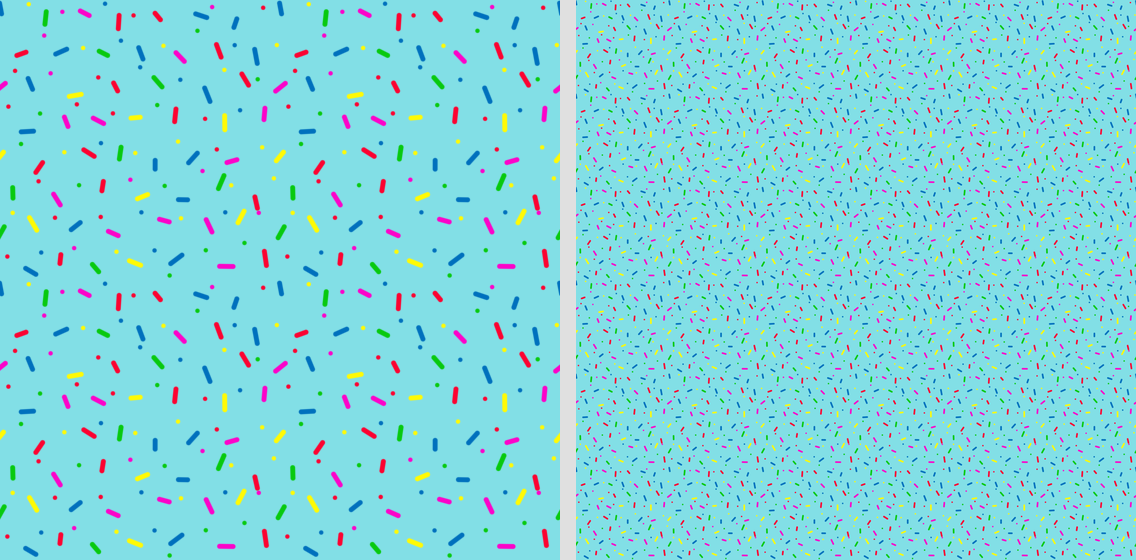
Left, the tile; right, the same tile 3 across and 3 down.
This pattern is drawn by a Shadertoy shader. Its source:

```glsl
const float TAU = 6.2831853;
const vec2 CELLS = vec2(7.0, 8.0);   // staggered cells in one tile

vec4 hash4(vec2 p) {
    vec4 h = fract(vec4(p.xyxy) * vec4(0.1031, 0.1030, 0.0973, 0.1099));
    h += dot(h, h.wzxy + 33.33);
    return fract((h.xxyz + h.yzzw) * h.zywx);
}

float capsule(vec2 p, vec2 halfAxis, float radius) {
    float t = clamp(dot(p, halfAxis) / dot(halfAxis, halfAxis), -1.0, 1.0);
    return length(p - halfAxis * t) - radius;
}

vec3 candyColor(vec2 id, float random) {
    vec3 candy[5] = vec3[5](
        vec3(0.00, 0.44, 0.74),   // blue
        vec3(0.99, 0.01, 0.79),   // magenta
        vec3(0.99, 0.01, 0.19),   // red
        vec3(1.00, 0.98, 0.02),   // yellow
        vec3(0.03, 0.79, 0.06));  // green
    // The regular part balances the shares, the random part breaks the rows
    return candy[int(mod(id.x + 2.0 * id.y + floor(random * 3.0), 5.0))];
}

// Smooth wrapping drift that loosens the lattice
vec2 drift(vec2 p) {
    return 0.018 * sin(TAU * (p.yx * vec2(2.0, 3.0) + p * vec2(1.0, 2.0)) + vec2(0.7, 2.1));
}

void mainImage(out vec4 fragColor, in vec2 fragCoord) {
    vec2 p = 2.0 * fragCoord / iResolution.xy;   // two tiles per side
    float soft = 1.7 / iResolution.y;
    vec3 color = vec3(0.51, 0.873, 0.902);

    for (int j = -1; j <= 1; j++) {
        float row = floor(p.y * CELLS.y) + float(j);
        float stagger = 0.5 * mod(row, 2.0);
        for (int i = -1; i <= 1; i++) {
            float column = floor(p.x * CELLS.x - stagger) + float(i);
            vec2 id = mod(vec2(column, row), CELLS);
            vec2 center = (vec2(column + stagger, row) + 0.5) / CELLS;

            // Rod with rounded ends
            vec4 h = hash4(id + 11.0);
            vec2 rodAt = center + drift(center) + (h.xy - 0.5) * 0.044;
            float angle = h.z * TAU;
            vec2 halfAxis = mix(0.015, 0.026, h.w) * vec2(cos(angle), sin(angle));
            float rod = capsule(p - rodAt, halfAxis, 0.0087);
            vec3 rodColor = candyColor(id, hash4(id + 57.0).x);
            color = mix(color, rodColor, smoothstep(soft, -soft, rod));

            // Dot in the gap between three rods
            vec4 g = hash4(id + 83.0);
            vec2 gap = center + vec2(0.5, 1.0 / 3.0) / CELLS;
            vec2 dotAt = gap + drift(gap) + (g.xy - 0.5) * 0.040;
            float bead = length(p - dotAt) - 0.0077;
            vec3 dotColor = candyColor(id.yx + 3.0, g.z);
            color = mix(color, dotColor, smoothstep(soft, -soft, bead));
        }
    }
    fragColor = vec4(color, 1.0);
}
```
